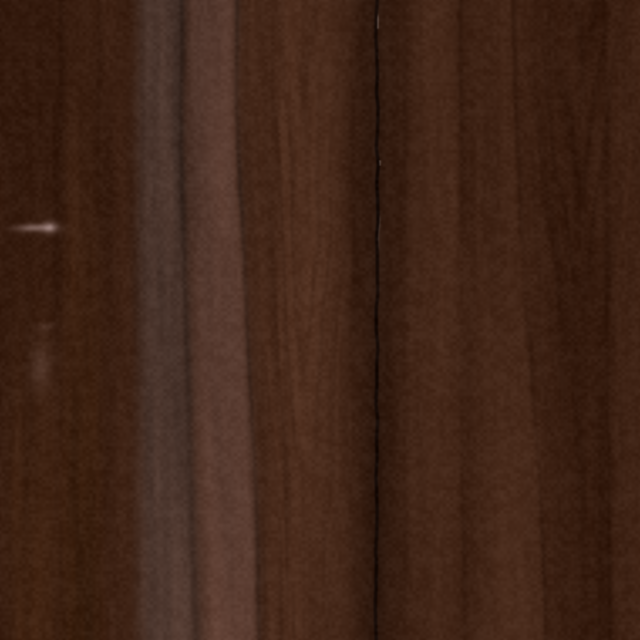
Give the GLSL for this texture, as a three.js fragment shader.

```glsl
// Dark polished wood: two vertical boards meeting at a thin black seam.
// Broad tone bands, drifting grain lines and stretched noise make the figure;
// a pale streaky sheen and a few small glints lie on top as varnish.

#define WOOD_DARK vec3(0.180, 0.085, 0.038)
#define WOOD_LIGHT vec3(0.335, 0.205, 0.140)
#define WOOD_AMBER vec3(0.285, 0.155, 0.060)
#define SHEEN_PINK vec3(0.375, 0.255, 0.212)
#define SHEEN_GREY vec3(0.300, 0.220, 0.190)
#define SEAM_COLOR vec3(0.070, 0.032, 0.020)
#define GLINT_COLOR vec3(0.740, 0.630, 0.620)
#define SEAM_X 0.588
#define SEAM_HALF_WIDTH 0.0024
#define STREAK_CONTRAST 0.50
#define SPECKLE 0.036

varying vec2 vUv;

float hash(vec2 p) {
  return fract(sin(dot(p, vec2(127.1, 311.7))) * 43758.5453);
}

float noise(vec2 p) {
  vec2 i = floor(p);
  vec2 f = fract(p);
  f = f * f * (3.0 - 2.0 * f);
  return mix(mix(hash(i), hash(i + vec2(1.0, 0.0)), f.x),
             mix(hash(i + vec2(0.0, 1.0)), hash(i + 1.0), f.x), f.y);
}

float bell(float d, float width) {
  return exp(-d * d / (width * width));
}

float spot(vec2 p, vec2 center, vec2 size) {
  vec2 q = (p - center) / size;
  return exp(-dot(q, q));
}

float band(float x, float from, float to, float soft) {
  return smoothstep(from - soft, from + soft, x) - smoothstep(to - soft, to + soft, x);
}

// Long vertical fibres in four sizes, centred on zero
float streaks(vec2 p) {
  float sum = 0.0;
  float amp = 0.5;
  vec2 scale = vec2(22.0, 1.3);
  for (int i = 0; i < 4; i++) {
    sum += amp * (noise(p * scale + float(i) * 17.3) - 0.5);
    scale *= vec2(1.9, 1.9);
    amp *= 0.72;
  }
  return sum;
}

// A thin dark growth line with a soft shade trailing to its right
float growthLine(float x, float at) {
  float d = x - at;
  return 0.6 * bell(d, 0.0045) + 0.4 * smoothstep(-0.005, 0.005, d) * exp(-max(d, 0.0) / 0.022);
}

// Nested arches pointing down, fading out around their center
float arches(vec2 p, vec2 center, vec2 size) {
  vec2 q = (p - center) / size;
  float ring = q.y - 2.2 * sqrt(q.x * q.x + 0.02) + 0.6 * noise(p * vec2(30.0, 8.0));
  return (noise(vec2(ring * 4.0 + 20.0, 3.0)) - 0.5) * exp(-dot(q, q));
}

void main() {
  vec2 p = vUv;
  float down = smoothstep(0.0, 1.0, 1.0 - p.y);

  // Grain drifts sideways along each board but stays straight at the seam
  float drift = down * (0.038 * bell(p.x - 0.38, 0.10) + 0.052 * bell(p.x - 0.84, 0.08));
  float wobble = 0.004 * (noise(vec2(p.x * 5.0, p.y * 5.0)) - 0.5)
               + 0.002 * (noise(vec2(p.x * 9.0, p.y * 30.0)) - 0.5);
  float g = p.x - drift + wobble;
  vec2 grain = vec2(g + 1.0, p.y);

  // Broad light and dark bands
  float tone = 0.33;
  tone += 0.27 * band(g, 0.37, 0.54, 0.03);
  tone += 0.24 * band(g, 0.635, 0.718, 0.014);
  tone += 0.24 * band(g, 0.735, 0.80, 0.022);
  tone -= 0.12 * band(g, 0.83, 0.945, 0.03);
  tone += 0.16 * band(g, 0.955, 1.02, 0.016);
  tone -= 0.18 * band(g, -0.1, 0.09, 0.02) * p.y;

  // Fibres, arches and broken growth lines
  float fibre = streaks(grain);
  float breaks = 0.35 + 0.9 * noise(grain * vec2(6.0, 7.0));
  tone += STREAK_CONTRAST * fibre;
  tone += 0.40 * arches(p, vec2(0.475, 0.60), vec2(0.06, 0.40));
  tone += 0.36 * arches(p, vec2(0.91, 0.78), vec2(0.07, 0.25));
  float lines = 0.9 * growthLine(g, 0.718) + growthLine(g, 0.80)
              + 0.5 * growthLine(g, 0.945) + 0.4 * growthLine(g, 0.155)
              + 0.5 * growthLine(g, 0.095) + 0.35 * growthLine(g, 0.55)
              + 0.4 * growthLine(g, 0.632);
  tone -= 0.32 * lines * breaks;
  vec3 color = mix(WOOD_DARK, WOOD_LIGHT, clamp(tone, 0.0, 1.0));

  // Amber glow toward the lower left
  float amber = band(g, 0.10, 0.155, 0.016) + 0.6 * band(g, 0.01, 0.09, 0.02) * down;
  color = mix(color, WOOD_AMBER * (1.0 + 0.8 * fibre), 0.55 * amber * (0.1 + 0.9 * down));

  // Pale sheen: streaky grey on its left, smoother pink on its right
  float grey = band(g, 0.215, 0.29, 0.018);
  float pink = band(g, 0.292, 0.368, 0.016);
  float ribs = noise(grain * vec2(95.0, 1.2)) - 0.5;
  vec3 veil = SHEEN_GREY * (1.0 + 0.55 * fibre + 0.22 * ribs - 0.16 * p.y);
  color = mix(color, veil, 0.85 * grey);
  color = mix(color, SHEEN_PINK * (1.0 + 0.30 * fibre - 0.06 * p.y), 0.88 * pink);
  color += vec3(0.055, 0.040, 0.034) * band(g, 0.375, 0.47, 0.03) * (0.4 + fibre);
  color *= 1.0 - breaks * (0.30 * growthLine(g, 0.368) + 0.24 * growthLine(g, 0.282));

  // Seam with shaded sides and a few chipped pale flecks
  float seamX = SEAM_X + 0.004 * (noise(vec2(2.0, p.y * 3.0)) - 0.5)
              + 0.003 * (noise(vec2(7.0, p.y * 35.0)) - 0.5);
  float d = p.x - seamX;
  color *= 1.0 - 0.24 * exp(-abs(d) / 0.025);
  float seam = 1.0 - smoothstep(SEAM_HALF_WIDTH - 0.002, SEAM_HALF_WIDTH + 0.0025, abs(d));
  color = mix(color, SEAM_COLOR, seam * (0.75 + 0.25 * noise(vec2(3.0, p.y * 20.0))));
  float chips = smoothstep(0.68, 0.85, noise(vec2(5.0, p.y * 55.0))) * smoothstep(0.5, 0.8, p.y);
  color += 0.16 * chips * bell(d - 0.003, 0.0018);

  // Small reflections at the left
  float glint = 0.50 * spot(p, vec2(0.055, 0.644), vec2(0.030, 0.006))
              + 0.45 * spot(p, vec2(0.078, 0.645), vec2(0.011, 0.009))
              + 0.16 * spot(p, vec2(0.064, 0.425), vec2(0.018, 0.035))
              + 0.12 * spot(p, vec2(0.072, 0.490), vec2(0.018, 0.006));
  color = mix(color, GLINT_COLOR, min(glint, 1.0));

  // Fine soft mottling
  color += SPECKLE * (noise(p * 190.0) + 0.6 * noise(p * 80.0) - 0.8);
  gl_FragColor = vec4(color, 1.0);
}
```
